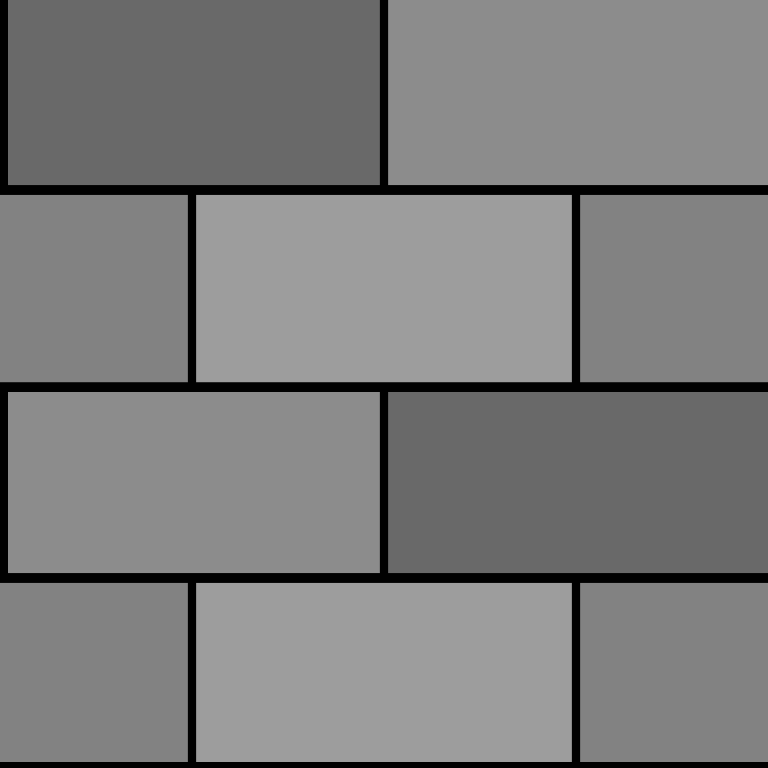
Give the GLSL for this pattern, as a WebGL 2 fragment shader.

```glsl
#version 300 es
precision highp float;

uniform vec2 u_resolution;
out vec4 fragColor;

const float BRICK_WIDTH = 0.5;
const float ROW_SHIFT = 0.25;
const float LEFT_JOINT_INSET = 0.0049;
const vec2 JOINT_HALF_WIDTH = vec2(0.0055, 0.0063);

// Slightly uneven bed joints, from the bottom up
const vec4 BED_HEIGHTS = vec4(0.0015, 0.2474, 0.4959, 0.7526);

const vec3 MORTAR = vec3(0.003);
const vec3 DARK_GREY = vec3(0.412);
const vec3 MID_GREY = vec3(0.508);
const vec3 LIGHT_GREY = vec3(0.549);
const vec3 PALE_GREY = vec3(0.616);

// Row number, counted from the bottom
float rowIndex(float y) {
    return max(dot(step(BED_HEIGHTS, vec4(y)), vec4(1.0)) - 1.0, 0.0);
}

float bedDistance(float y) {
    vec4 d = abs(y - BED_HEIGHTS);
    return min(min(d.x, d.y), min(d.z, d.w));
}

// Upright joints, with the one on the left border set inside the canvas
float uprightDistance(float x, bool shifted) {
    float first = shifted ? ROW_SHIFT : LEFT_JOINT_INSET;
    float second = (shifted ? ROW_SHIFT : 0.0) + BRICK_WIDTH;
    return min(abs(x - first), abs(x - second));
}

// Shifted rows alternate pale and mid; straight rows swap light and dark
vec3 brickColor(float x, float row, bool shifted) {
    float column = floor((x - (shifted ? ROW_SHIFT : 0.0)) / BRICK_WIDTH);
    if (shifted) {
        return mod(column, 2.0) < 0.5 ? PALE_GREY : MID_GREY;
    }
    return mod(column + floor(row / 2.0), 2.0) < 0.5 ? LIGHT_GREY : DARK_GREY;
}

void main() {
    vec2 uv = gl_FragCoord.xy / u_resolution;
    vec2 pixel = 1.0 / u_resolution;

    float row = rowIndex(uv.y);
    bool shifted = mod(row, 2.0) < 0.5;

    // Joint coverage, smoothed over one pixel on each axis
    vec2 edge = vec2(uprightDistance(uv.x, shifted), bedDistance(uv.y)) - JOINT_HALF_WIDTH;
    vec2 clear = smoothstep(-0.5 * pixel, 0.5 * pixel, edge);

    vec3 color = mix(MORTAR, brickColor(uv.x, row, shifted), clear.x * clear.y);
    fragColor = vec4(color, 1.0);
}
```
